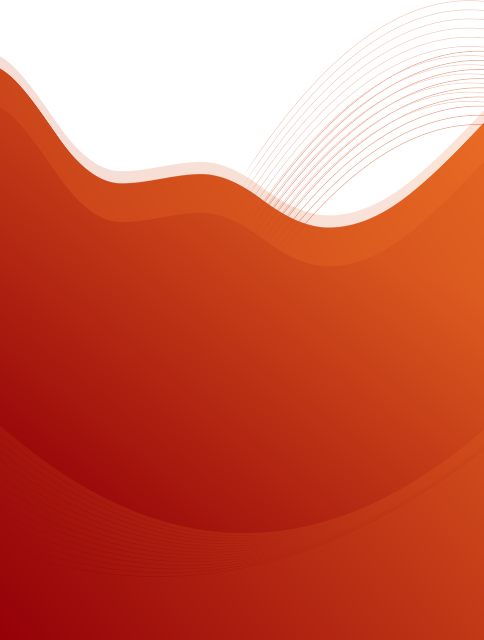
Reproduce this background procedurally as a WebGL 1 fragment shader.

```glsl
precision highp float;
// Layered red-orange waves under a white sky, with fans of fine curved lines.
// A Hermite ridge bounds the upper layers, a parabola bounds the lower one,
// and each layer takes its own tilted tone from one red-to-orange ramp.
uniform vec2 u_resolution;

#define DEEP_RED vec3(0.58, 0.0, 0.03)
#define ORANGE vec3(0.912, 0.42, 0.14)
#define LINE_COLOR vec3(0.82, 0.28, 0.12)
#define LINE_HALF_WIDTH 0.0005
#define LINE_GAP 0.0143
#define RIM_OFFSET 0.0190
#define BODY_OFFSET 0.0605
#define RIM_OPACITY 0.18
#define LOWER_LINES 14.0

vec3 ramp(float tone) {
  return mix(DEEP_RED, ORANGE, clamp(tone, 0.0, 1.0));
}

// Coverage of the side where the signed depth is positive.
float cover(float depth) {
  return smoothstep(-0.75, 0.75, depth * u_resolution.y);
}

float stroke(float d) {
  return clamp((LINE_HALF_WIDTH - d) * u_resolution.y + 0.5, 0.0, 1.0);
}

// Cubic between two knots, each holding position, depth and slope.
float hermite(vec3 a, vec3 b, float x) {
  float w = b.x - a.x;
  float t = (x - a.x) / w;
  float s = 1.0 - t;
  return a.y * s * s * (1.0 + 2.0 * t) + b.y * t * t * (3.0 - 2.0 * t)
       + w * t * s * (a.z * s - b.z * t);
}

// Depth of the main ridge below the top of the canvas.
float ridge(float x) {
  vec3 k0 = vec3(0.0, 0.107, 0.42);
  vec3 k1 = vec3(0.125, 0.219, 1.06);
  vec3 k2 = vec3(0.251, 0.2865, 0.0);
  vec3 k3 = vec3(0.416, 0.272, 0.0);
  vec3 k4 = vec3(0.54, 0.311, 0.57);
  vec3 k5 = vec3(0.679, 0.3555, 0.0);
  vec3 k6 = vec3(0.84, 0.307, -0.585);
  vec3 k7 = vec3(1.0, 0.1914, -0.8);
  if (x < k1.x) return hermite(k0, k1, x);
  if (x < k2.x) return hermite(k1, k2, x);
  if (x < k3.x) return hermite(k2, k3, x);
  if (x < k4.x) return hermite(k3, k4, x);
  if (x < k5.x) return hermite(k4, k5, x);
  if (x < k6.x) return hermite(k5, k6, x);
  return hermite(k6, k7, x);
}

float parabola(float x, vec2 vertex, float bend) {
  return vertex.y + bend * (x - vertex.x) * (x - vertex.x);
}

// Evenly stacked copies of one arch.
float archFan(vec2 p, vec2 apex, float bend, float count) {
  float aspect = u_resolution.x / u_resolution.y;
  float below = p.y - parabola(p.x, apex, bend);
  float index = clamp(floor(below / LINE_GAP + 0.5), 0.0, count - 1.0);
  float slope = 2.0 * bend * (p.x - apex.x) / aspect;
  return stroke(abs(below - index * LINE_GAP) / sqrt(1.0 + slope * slope));
}

// Lines spread between the lower edge and a wider bowl.
float bowlFan(vec2 p, float edge) {
  float gap = parabola(p.x, vec2(0.326, 0.901), -0.437) - edge;
  float place = (p.y - edge) / gap * LOWER_LINES;
  float index = clamp(floor(place + 0.5), 1.0, LOWER_LINES);
  float inner = 1.0 - index / LOWER_LINES;
  float fade = 1.0 - smoothstep(0.35, 0.8, p.x) * smoothstep(0.0, 0.4, inner);
  fade *= mix(1.0 - 0.9 * index / LOWER_LINES, 1.0, smoothstep(0.0, 0.25, p.x));
  return stroke(abs(place - index) * gap / LOWER_LINES) * fade;
}

void main() {
  // Position measured rightwards and down from the top left.
  vec2 p = gl_FragCoord.xy / u_resolution;
  p.y = 1.0 - p.y;

  float top = ridge(p.x);
  float bowl = parabola(p.x, vec2(0.505, 0.833), -0.66);
  float crestTone = 0.69 + 0.357 * p.x - 0.286 * p.y;
  float bodyTone = min(0.726 + 0.571 * p.x - 0.952 * p.y, crestTone - 0.06);
  float lowerTone = 0.595 + 0.524 * p.x - 0.595 * p.y;

  // White sky, pale rim and bright crest.
  float crest = cover(p.y - top);
  vec3 color = mix(vec3(1.0), ramp(crestTone),
                   RIM_OPACITY * cover(p.y - top + RIM_OFFSET));
  color = mix(color, ramp(crestTone), crest);

  // Two overlapping fans of arches.
  float start = smoothstep(0.49, 0.54, p.x);
  float pale = archFan(p, vec2(0.97, 0.001), 1.257, 12.0);
  float strong = archFan(p, vec2(0.99, 0.080), 1.2, 9.0);
  float ink = max(pale * 0.28, strong * 0.5) * start;
  color = mix(color, LINE_COLOR, ink);

  // Main body, then the lower layer with its faint lines.
  color = mix(color, ramp(bodyTone), cover(p.y - top - BODY_OFFSET));
  vec3 lower = ramp(lowerTone - 0.08 * bowlFan(p, bowl));
  color = mix(color, lower, cover(p.y - bowl));

  gl_FragColor = vec4(color, 1.0);
}
```
